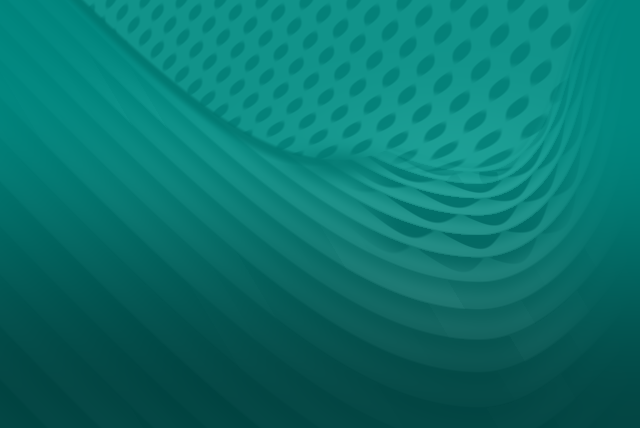
Give the GLSL for this background, as a Shadertoy shader.

```glsl
// A teal sheet of overlapping scales, swept into a deep curved fold.
// Nested hyperbolas give the broad bands, a sheared staggered lattice gives
// the fine slits, and soft gradients light the whole.

const float PI = 3.14159265;
const vec3 TEAL_TOP = vec3(0.0, 0.525, 0.495);
const vec3 TEAL_LOW = vec3(0.01, 0.275, 0.265);
const vec3 TEAL_WEAVE = vec3(0.065, 0.575, 0.54);
const vec3 TEAL_SLIT = vec3(0.005, 0.495, 0.465);
const vec3 SHEEN = vec3(0.13, 0.135, 0.125);

float hash(vec2 cell) {
    vec3 q = fract(vec3(cell.xyx) * 0.1031);
    q += dot(q, q.yzx + 33.33);
    return fract((q.x + q.y) * q.z);
}

// Rise of a hyperbola above its lowest point
float rise(float d, float width, float slope) {
    return slope * (sqrt(d * d + width * width) - width);
}

float glow(vec2 p, vec2 centre, vec2 radius) {
    vec2 q = (p - centre) / radius;
    return exp(-dot(q, q));
}

// Depth of the lowest point of the band curve through p (y points down)
float bandDepth(vec2 p) {
    float d = p.x - 1.12;
    float rightWidth = mix(0.04, 0.39, smoothstep(0.0, 0.78, p.y));
    return p.y + (d < 0.0 ? rise(d, 0.537, 1.15) : rise(d, rightWidth, 1.8));
}

// Band number, with the bands growing wider outwards
float bandIndex(float depth) {
    return (sqrt(max(0.00185 + 0.01212 * (depth - 0.504), 0.0)) - 0.043) / 0.00606;
}

vec3 backdrop(vec2 p) {
    float fall = smoothstep(0.22, 0.98, p.y + 0.05 * (1.0 - p.x));
    return mix(TEAL_TOP, TEAL_LOW, fall);
}

// Fine lattice of slanted slits inside the fold
vec3 weave(vec2 p) {
    float lean = 0.575 * sqrt(max(0.40 - p.y, 0.0));
    float across = max(p.x - lean + 0.16, 0.0);
    float column = log(1.0 + 0.9 * across) / 0.033;
    float aa = fwidth(column);
    float id = floor(column);
    float along = p.y / mix(0.058, 0.085, smoothstep(0.5, 1.3, p.x)) + 0.5 * id;
    float halfWidth = 0.28 * pow(abs(sin(PI * along)), 1.5);
    float offset = abs(fract(column) - 0.5);
    float slit = 1.0 - smoothstep(halfWidth - aa, halfWidth + aa, offset);
    slit *= smoothstep(0.0, 0.2, halfWidth);
    vec3 body = TEAL_WEAVE + 0.35 * SHEEN * glow(p, vec2(1.05, 0.36), vec2(0.35, 0.15));
    return mix(body, TEAL_SLIT, 0.85 * slit);
}

// Broad overlapping bands with lens-shaped gaps and faint panels
vec3 bands(vec2 p, float depth) {
    float n = bandIndex(depth);
    float aa = max(fwidth(n), 0.001);
    float row = floor(n);
    float f = fract(n);
    float s = (p.x - 0.6 * p.y) / 0.155 + 0.5 * row;

    // Each band brightens towards its lower rim, then drops into shade
    float tone = smoothstep(0.0, 0.75, f) * min(1.0, (1.0 - f) / (1.5 * aa));
    float fade = 1.0 - smoothstep(1.22, 1.5, p.x);
    float light = glow(p, vec2(1.02, 0.46), vec2(0.38, 0.23));
    light += 0.45 * glow(p, vec2(0.50, 0.34), vec2(0.32, 0.22));
    light += 0.45 * glow(p, vec2(1.08, 0.72), vec2(0.32, 0.17));
    light += 0.35 * glow(p, vec2(1.28, 0.20), vec2(0.20, 0.30));
    float contrast = fade * (0.012 + 0.06 * min(light, 1.0));

    vec3 base = backdrop(p);
    vec3 color = base + SHEEN * light * fade * 0.8 + (tone - 0.6) * contrast;

    // Panels along the outer bands
    float outer = smoothstep(0.60, 0.72, depth);
    float panel = hash(vec2(floor(s * 0.7), row + 20.0)) - 0.5;
    color += panel * outer * fade * (0.008 + 0.035 * light);

    // Dark lenses between the inner bands
    float thickness = 0.62 * pow(abs(sin(PI * s)), 1.3);
    float lens = 1.0 - smoothstep(thickness - aa, thickness + aa, f);
    lens *= smoothstep(0.0, 0.15, thickness) * smoothstep(0.78, 0.95, p.x);
    lens *= fade * (1.0 - smoothstep(0.56, 0.68, depth));
    return mix(color, base * vec3(1.0, 0.96, 0.96), 0.9 * lens);
}

void mainImage(out vec4 fragColor, in vec2 fragCoord) {
    vec2 p = fragCoord / iResolution.y;
    p.y = 1.0 - p.y;
    float aa = 1.0 / iResolution.y;

    // The fold hides the bands behind the fine lattice
    float depth = bandDepth(p);
    float below = p.y - 0.375 + rise(p.x - 0.78, 0.375, 1.15);
    float inside = max(1.0 - smoothstep(-aa, aa, below), 1.0 - smoothstep(0.37, 0.45, depth));
    vec3 color = mix(bands(p, depth), weave(p), inside);

    // Shade along the fold and in its hollow
    float crease = smoothstep(-0.012, 0.0, below) * (1.0 - smoothstep(0.008, 0.035, below));
    crease *= 1.0 - smoothstep(0.76, 0.88, p.x);
    float hollow = glow(p, vec2(0.79, 0.385), vec2(0.10, 0.035));
    color = mix(color, vec3(0.0, 0.465, 0.435), max(0.8 * crease, 0.75 * hollow));

    fragColor = vec4(clamp(color, 0.0, 1.0), 1.0);
}
```
